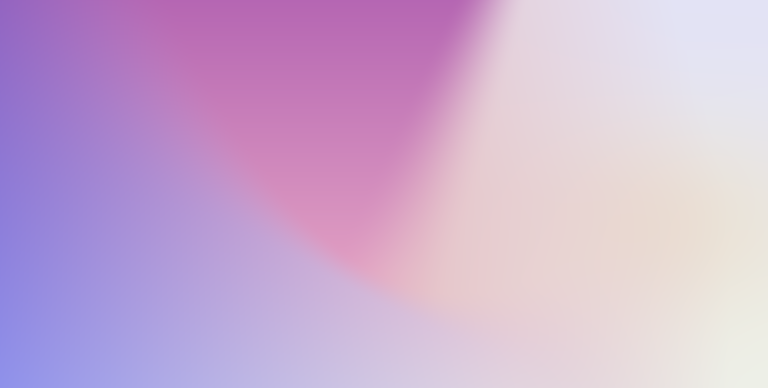
A WebGL 1 fragment shader for this background:

```glsl
precision highp float;
// Soft gradient backdrop: a rose wedge between periwinkle haze and warm cream light.

uniform vec2 u_resolution;

// Haze on the left and along the bottom
const vec3 PERIWINKLE = vec3(0.56, 0.57, 0.92);
const vec3 VIOLET     = vec3(0.54, 0.39, 0.77);
const vec3 LILAC      = vec3(0.88, 0.83, 0.88);
const vec3 MAUVE      = vec3(0.93, 0.58, 0.72);
const float HAZE_REACH = 0.68;
const float HAZE_CURVE = 1.3;

// Rose wedge
const vec3 ORCHID = vec3(0.71, 0.40, 0.70);
const vec3 ROSE   = vec3(0.88, 0.62, 0.76);

// Light on the right
const vec3 BLUSH = vec3(0.90, 0.77, 0.79);
const vec3 IVORY = vec3(0.93, 0.94, 0.91);
const vec3 SKY   = vec3(0.89, 0.89, 0.96);
const vec3 PEACH = vec3(0.92, 0.87, 0.80);
const vec2 GLOW_CENTER = vec2(0.86, 0.42);
const vec2 GLOW_SIZE   = vec2(0.20, 0.25);
const float GLOW_POWER = 0.75;

// Parabolic lower edge: height = FLOOR + BEND * (END - x)^2
const float EDGE_FLOOR = 0.17;
const float EDGE_BEND  = 2.8;
const float EDGE_END   = 0.67;
const float EDGE_CRISP_X = 0.48;
const float EDGE_SOFT    = 0.04;
const float EDGE_SPREAD  = 2.0;

// Slanted right edge of the wedge
const float SLANT_FOOT = 0.455;
const float SLANT_LEAN = 0.185;

vec3 hazeColor(vec2 uv) {
  float reach = 1.0 - pow(1.0 - min(uv.x / HAZE_REACH, 1.0), HAZE_CURVE);
  vec3 nearColor = mix(PERIWINKLE, VIOLET, uv.y);
  vec3 farColor = mix(LILAC, MAUVE, uv.y);
  return mix(nearColor, farColor, reach);
}

vec3 wedgeColor(vec2 uv) {
  return mix(ROSE, ORCHID, clamp((uv.y - 0.3) / 0.7, 0.0, 1.0));
}

vec3 lightColor(vec2 uv) {
  vec3 farColor = mix(IVORY, SKY, smoothstep(0.1, 1.0, uv.y));
  vec2 q = (uv - GLOW_CENTER) / GLOW_SIZE;
  farColor = mix(farColor, PEACH, GLOW_POWER * exp(-dot(q, q)));
  float reach = uv.x - 0.55 + 0.15 * max(uv.y - 0.5, 0.0);
  return mix(BLUSH, farColor, clamp(reach / 0.4, 0.0, 1.0));
}

// Coverage above the curved edge, crisp near its foot and blurred at the ends
float aboveCurve(vec2 uv, float aspect) {
  float run = max(EDGE_END - uv.x, 0.0);
  float slope = 2.0 * EDGE_BEND * run / aspect;
  float height = uv.y - EDGE_FLOOR - EDGE_BEND * run * run;
  float dist = height / sqrt(1.0 + slope * slope);
  float offset = uv.x - EDGE_CRISP_X;
  float soft = EDGE_SOFT + EDGE_SPREAD * offset * offset;
  return smoothstep(-soft, soft, dist);
}

// Coverage to the right of the slanted edge, softer toward the bottom
float rightOfSlant(vec2 uv) {
  float dist = uv.x - SLANT_FOOT - SLANT_LEAN * uv.y;
  float soft = 0.10 - 0.05 * uv.y;
  return smoothstep(-soft, soft, dist);
}

void main() {
  vec2 uv = gl_FragCoord.xy / u_resolution;
  float aspect = u_resolution.x / u_resolution.y;

  // Haze dissolves into the light toward the right
  vec3 light = lightColor(uv);
  vec3 haze = mix(hazeColor(uv), light, smoothstep(0.55, 1.0, uv.x));

  // Wedge and light lie above the curved edge
  vec3 upper = mix(wedgeColor(uv), light, rightOfSlant(uv));
  vec3 color = mix(haze, upper, aboveCurve(uv, aspect));

  gl_FragColor = vec4(color, 1.0);
}
```
